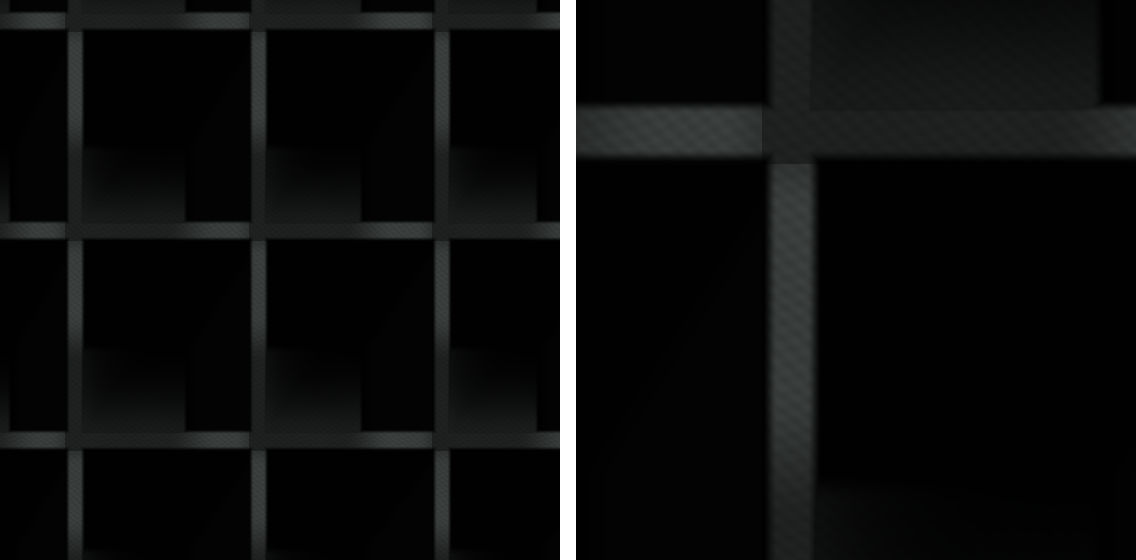
Left: the whole. Right: its middle third, enlarged.
Write a WebGL 1 fragment shader that draws this pattern.

```glsl
precision mediump float;
// Dim grey-green lattice of open compartments with faint light on their inner walls.

uniform vec2 u_resolution;

// Layout, in canvas units
const vec2 PERIOD = vec2(0.3275, 0.3743);
const vec2 CROSSING = vec2(0.1345, 0.2142);   // centre of one bar crossing
const vec2 BAR_HALF = vec2(0.0178, 0.0195);
const float BAR_SOFTNESS = 0.009;

// Lit part of each compartment, shrinking to the right and upward
const vec2 LIT_SIZE = vec2(0.198, 0.171);
const vec2 LIT_SHRINK = vec2(0.0137, 0.0145);

// Brightness
const vec3 TINT = vec3(0.93, 1.0, 0.98);
const float BAR_BRIGHT = 0.238;
const float BAR_DIM = 0.125;
const float FLOOR_LIGHT = 0.105;
const float WALL_LIGHT = 0.045;
const float WEDGE_LIGHT = 0.006;
const float BASE_LIGHT = 0.004;
const float GRAIN = 0.08;
const float CELL_VARIATION = 0.10;

float hash(vec2 p) {
  return fract(sin(dot(p, vec2(12.99, 78.23))) * 4375.85);
}

// Fine diagonal weave from layered sines
float weave(vec2 p) {
  float a = sin(dot(p, vec2(520.0, 610.0)) + sin(p.y * 90.0));
  float b = sin(dot(p, vec2(-310.0, 730.0)) + 2.0 * sin(p.x * 70.0));
  return 0.5 * (a + b * 0.6 + 0.4 * sin(p.x * 47.0 + p.y * 31.0));
}

// Coverage of the vertical (x) and horizontal (y) bars
vec2 barCoverage(vec2 local, float pixel) {
  vec2 fromBar = min(abs(local), abs(PERIOD - local));
  float soft = max(BAR_SOFTNESS, 1.5 * pixel);
  return 1.0 - smoothstep(BAR_HALF - soft, BAR_HALF, fromBar);
}

// Brightness along x and along y: bright beyond the lit part,
// dimming again toward the next crossing
vec2 shadeAlong(vec2 local, vec2 lit) {
  vec2 rise = smoothstep(lit - 0.035, lit + 0.055, local);
  vec2 inner = PERIOD - BAR_HALF;
  vec2 fall = 1.0 - 0.45 * smoothstep(inner - 0.025, inner + 0.005, local);
  return mix(vec2(BAR_DIM), vec2(BAR_BRIGHT), rise * fall);
}

// Light pooled on the compartment floor and left wall
float innerGlow(vec2 local, vec2 lit) {
  vec2 depth = max(local - BAR_HALF, 0.0);
  float pool = FLOOR_LIGHT * exp(-pow(depth.y / 0.062, 1.4));
  float wall = WALL_LIGHT * exp(-depth.x / 0.04);
  vec2 start = smoothstep(-BAR_HALF, BAR_SOFTNESS - BAR_HALF, local);
  float side = 1.0 - smoothstep(lit.x - 0.006, lit.x + 0.003, local.x);
  float top = 1.0 - smoothstep(lit.y - 0.018, lit.y + 0.003, local.y);
  return max(pool, wall + 0.6 * pool) * start.x * start.y * side * top;
}

// Very faint slanted light on the right wall
float wedge(vec2 local, vec2 lit) {
  float climb = clamp((local.y - lit.y) / (PERIOD.y - lit.y), 0.0, 1.0);
  float slant = mix(lit.x, PERIOD.x, climb);
  return WEDGE_LIGHT * smoothstep(0.0, 0.02, local.x - slant);
}

void main() {
  vec2 uv = gl_FragCoord.xy / u_resolution;
  float pixel = 1.0 / min(u_resolution.x, u_resolution.y);

  // Each cell owns its left and lower bars
  vec2 shifted = (uv - CROSSING + BAR_HALF) / PERIOD;
  vec2 cell = floor(shifted);
  vec2 local = fract(shifted) * PERIOD - BAR_HALF;
  vec2 lit = LIT_SIZE - LIT_SHRINK * cell;

  // Vertical bars vary along y, horizontal bars along x
  vec2 bars = barCoverage(local, pixel) * shadeAlong(local, lit).yx;
  float variation = 1.0 + CELL_VARIATION * (hash(cell) - 0.5);
  float light = max(max(bars.x, bars.y), innerGlow(local, lit) * variation);
  light *= 1.0 + GRAIN * weave(uv);
  light = max(light, BASE_LIGHT + wedge(local, lit));

  gl_FragColor = vec4(light * TINT, 1.0);
}
```
